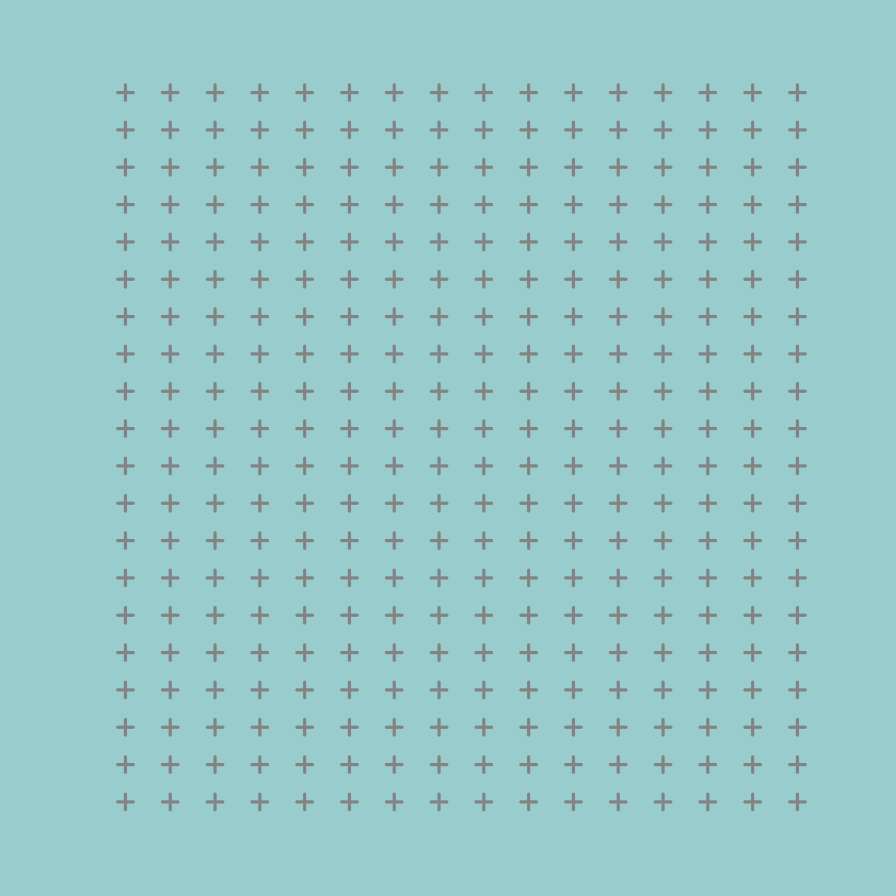
A Shadertoy shader for this pattern:

```glsl
// A block of small grey plus signs, 16 across and 20 down, on plain pale teal.
// Each point finds its nearest lattice node, clamped to the block, and takes the
// distance to two round-ended strokes. The plain margin wraps without a seam.

const vec3  GROUND_COLOR = vec3(0.60, 0.80, 0.80);
const vec3  STROKE_COLOR = vec3(0.515, 0.515, 0.515);
const vec2  PLUS_COUNT   = vec2(16.0, 20.0);          // columns, rows
const vec2  PITCH        = 1.0 / vec2(20.0, 24.0);    // spacing of the nodes
const vec2  FIRST_PLUS   = vec2(0.140, 0.105);        // centre of the lower left plus
const float ARM_LENGTH   = 0.0104;                    // from centre to tip
const float HALF_WIDTH   = 0.0018;                    // half the stroke width

// Signed distance to a plus made of two round-ended strokes
float plusDistance(vec2 p) {
    p = abs(p);
    p = p.x > p.y ? p : p.yx;
    p.x = max(p.x - (ARM_LENGTH - HALF_WIDTH), 0.0);
    return length(p) - HALF_WIDTH;
}

// Offset from the nearest node inside the block
vec2 nearestPlusOffset(vec2 uv) {
    vec2 fromFirst = uv - FIRST_PLUS;
    vec2 node = clamp(floor(fromFirst / PITCH + 0.5), vec2(0.0), PLUS_COUNT - 1.0);
    return fromFirst - node * PITCH;
}

void mainImage(out vec4 fragColor, in vec2 fragCoord) {
    vec2 uv = fragCoord / iResolution.xy;
    float pixelSize = 1.0 / min(iResolution.x, iResolution.y);

    // Edge smoothing one pixel wide
    float d = plusDistance(nearestPlusOffset(uv));
    float coverage = clamp(0.5 - d / pixelSize, 0.0, 1.0);

    fragColor = vec4(mix(GROUND_COLOR, STROKE_COLOR, coverage), 1.0);
}
```
